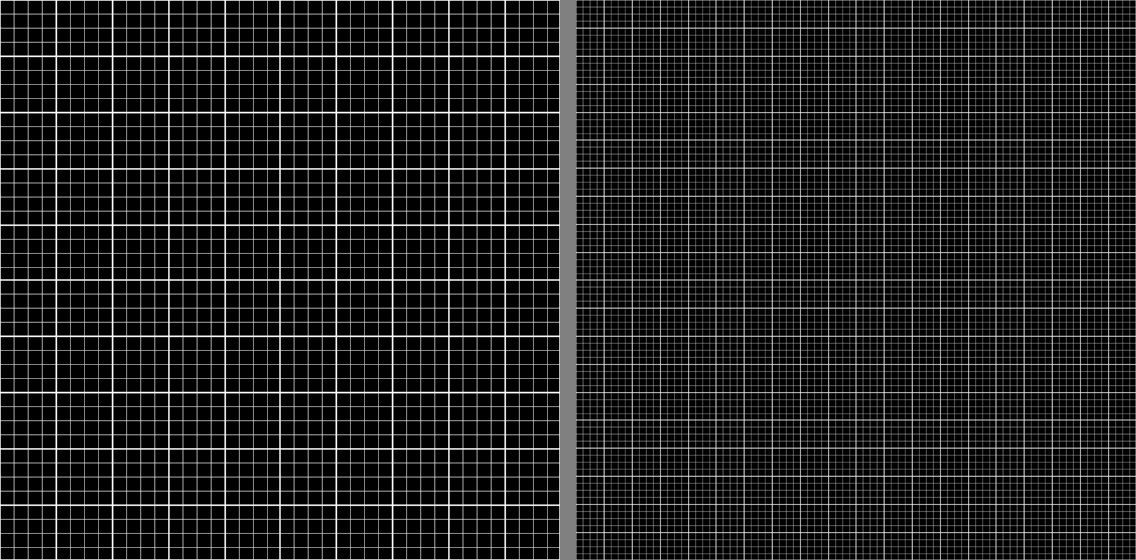
Left: one tile. Right: repeated 2 by 2.
A Shadertoy shader for this pattern:

```glsl
const float SHEETS = 2.0;             // grid sheets across and down
const float MAJORS = 5.0;             // heavy lines per sheet
const float MINORS = 4.0;             // fine cells per heavy cell
const float FINE_PITCH = 0.05027;     // in sheets; the last cell is cut short
const float MAJOR_WIDTH = 0.00277;    // in canvas units
const float MINOR_WIDTH = 0.0011;
const float FILTER_PIXELS = 1.2;      // width of the smoothing filter
const vec3 PAPER = vec3(0.0);
const vec3 INK = vec3(1.0);

// Distance in canvas units to the nearest of `count` lines in each sheet
vec2 lineDistance(vec2 uv, float pitch, float count) {
    vec2 p = fract(uv * SHEETS);
    vec2 nearest = pitch * min(floor(p / pitch + 0.5), count - 1.0);
    return min(abs(p - nearest), 1.0 - p) / SHEETS;
}

// Share of the filter footprint that a line covers
vec2 lineCoverage(vec2 dist, float width, vec2 footprint) {
    vec2 high = min(dist + 0.5 * footprint, vec2(0.5 * width));
    vec2 low = max(dist - 0.5 * footprint, vec2(-0.5 * width));
    return clamp((high - low) / footprint, 0.0, 1.0);
}

void mainImage(out vec4 fragColor, in vec2 fragCoord) {
    vec2 uv = fragCoord / iResolution.xy;
    uv.y = 1.0 - uv.y;                // sheets start at the top left
    vec2 footprint = FILTER_PIXELS / iResolution.xy;

    // Fine and heavy rulings along both axes
    vec2 minorDist = lineDistance(uv, FINE_PITCH, MAJORS * MINORS);
    vec2 majorDist = lineDistance(uv, FINE_PITCH * MINORS, MAJORS);
    vec2 ruling = max(lineCoverage(minorDist, MINOR_WIDTH, footprint),
                      lineCoverage(majorDist, MAJOR_WIDTH, footprint));

    // Union of the vertical and horizontal lines
    float ink = 1.0 - (1.0 - ruling.x) * (1.0 - ruling.y);
    fragColor = vec4(mix(PAPER, INK, ink), 1.0);
}
```
